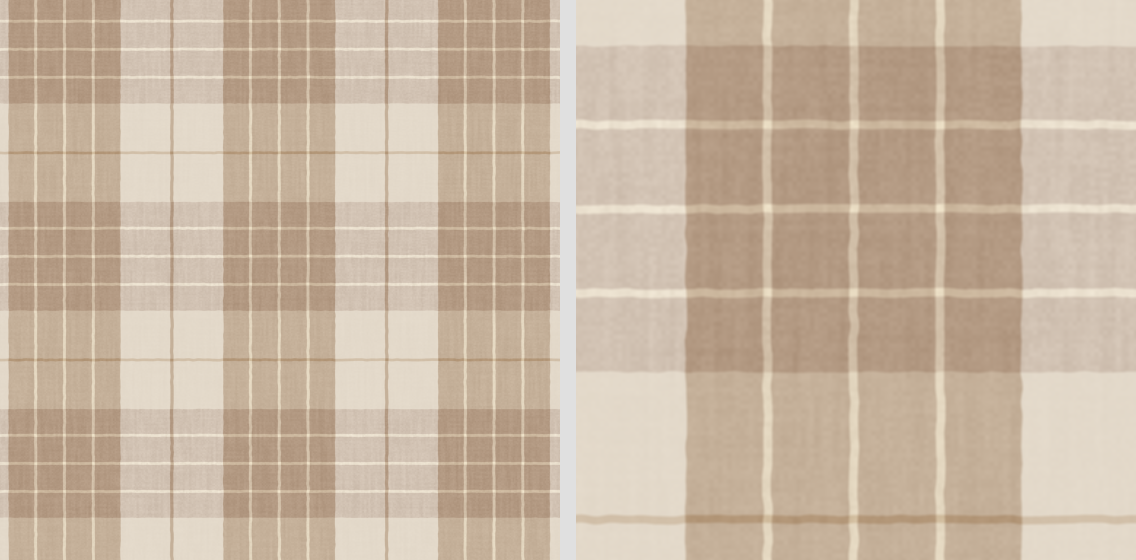
Left: the whole. Right: its middle third, enlarged.
Reproduce this pattern procedurally as a three.js fragment shader.

```glsl
// Woven check in cream and tan: broad bands with three pale pinstripes each,
// and one thin tan line centred in every gap. Warp and weft each subtract
// their own dye from the cream ground; stretched noise adds slubby threads.

#define PERIOD vec2(0.3835, 0.3698)
#define BAND_CENTRE vec2(0.4987, 0.5423)
#define BAND_HALF vec2(0.0999, 0.0970)
#define PIN_SPACING vec2(0.0514, 0.0501)
#define PIN_HALF vec2(0.0026, 0.0025)
#define LINE_HALF vec2(0.0029, 0.0024)
#define SOFTNESS 0.0013
#define WOBBLE 0.0013
#define THREADS 256.0
#define STREAK 0.050
#define GRAIN 0.030

varying vec2 vUv;

const vec3 GROUND = vec3(0.89, 0.85, 0.79);
const vec3 WARP_DYE = vec3(0.12, 0.16, 0.19);
const vec3 WEFT_DYE = vec3(0.07, 0.09, 0.09);
const vec3 WEFT_LINE_DYE = vec3(0.07, 0.10, 0.13);
const vec3 WARP_PIN_TINT = vec3(0.005, -0.005, -0.035);
const vec3 WEFT_PIN_TINT = vec3(0.030, 0.030, 0.020);

float hash(vec2 p) {
  return fract(sin(dot(p, vec2(127.1, 311.7))) * 43758.5453);
}

float noise(vec2 p) {
  vec2 i = floor(p);
  vec2 f = fract(p);
  f = f * f * (3.0 - 2.0 * f);
  return mix(mix(hash(i), hash(i + vec2(1.0, 0.0)), f.x),
             mix(hash(i + vec2(0.0, 1.0)), hash(i + vec2(1.0)), f.x), f.y);
}

// Coverage of a stripe at distance d from its centre line
vec2 stripe(vec2 d, vec2 halfWidth) {
  return 1.0 - smoothstep(halfWidth - SOFTNESS, halfWidth + SOFTNESS, abs(d));
}

void main() {
  // Threads wander slightly along their length
  vec2 wander = vec2(noise(vUv * vec2(20.0, 110.0)),
                     noise(vUv.yx * vec2(20.0, 110.0) + 37.0)) - 0.5;
  vec2 p = vUv + WOBBLE * wander;

  // Distance from the nearest band centre; x is warp, y is weft
  vec2 d = abs(fract((p - BAND_CENTRE) / PERIOD + 0.5) - 0.5) * PERIOD;
  vec2 band = stripe(d, BAND_HALF);
  vec2 pin = max(stripe(d, PIN_HALF), stripe(d - PIN_SPACING, PIN_HALF));
  vec2 line = stripe(0.5 * PERIOD - d, LINE_HALF);
  vec2 dyed = band * (1.0 - pin);

  // Layered dyes
  vec3 colour = GROUND;
  colour -= WARP_DYE * max(dyed.x, line.x);
  colour -= WEFT_DYE * dyed.y + WEFT_LINE_DYE * line.y;
  colour += WARP_PIN_TINT * pin.x + WEFT_PIN_TINT * pin.y;

  // Uneven yarn along both directions, plainest on the cream squares
  float warpYarn = noise(vUv * vec2(THREADS, 22.0)) - 0.5;
  float weftYarn = noise(vUv * vec2(22.0, THREADS) + 91.0) - 0.5;
  float speckle = noise(vUv * THREADS * 1.5 + 13.0) - 0.5;
  float contrast = 0.3 + 0.5 * max(band.x, band.y) + 0.2 * band.y;
  float weave = STREAK * (0.65 * warpYarn + 0.35 * weftYarn) + GRAIN * speckle;
  colour += weave * contrast * vec3(0.9, 1.0, 1.05);

  gl_FragColor = vec4(colour, 1.0);
}
```
